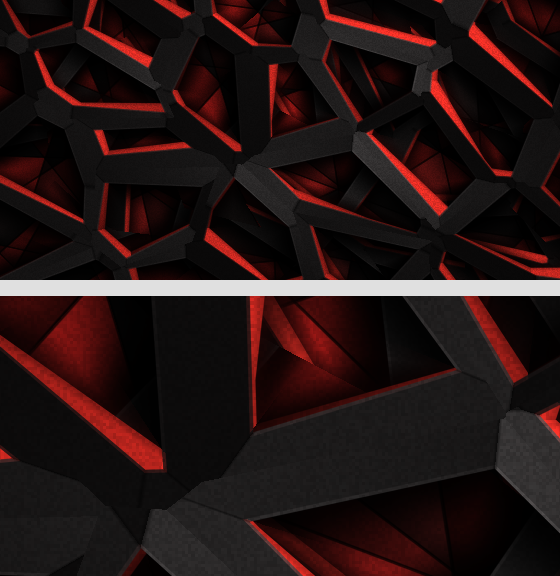
Top, the full canvas; bottom, a detail of the centre.
Give the GLSL for this background, as a WebGL 1 fragment shader.

```glsl
precision highp float;
uniform vec2 u_resolution;

const vec2 DIAGONAL = vec2(0.82, -0.5724);
const vec2 CELLS_PER_HEIGHT = vec2(2.5, 3.5);  // along and across the diagonal
const float JITTER = 0.94;
const float BEAM_HALF_WIDTH = 0.125;
const float BEAM_TAPER = 0.26;
const float WALL_WIDTH = 0.07;
const float RIM_WIDTH = 0.012;
const float LOWER_SCALE = 1.2;
const float LOWER_KEEP = 0.42;
const float RED_FACETS = 0.62;
const float GRAIN = 0.035;
const vec2 WALL_FACING = vec2(-0.2, -0.98);
const vec2 LIGHT_CENTER = vec2(1.2, 0.72);
const vec3 BEAM_DARK = vec3(0.03, 0.026, 0.026);
const vec3 BEAM_LIGHT = vec3(0.235, 0.225, 0.225);
const vec3 FACET_DARK = vec3(0.10, 0.08, 0.078);
const vec3 FACET_RED = vec3(0.60, 0.09, 0.08);
const vec3 WALL_DEEP = vec3(0.32, 0.05, 0.04);
const vec3 WALL_BRIGHT = vec3(1.0, 0.2, 0.16);

struct Frame {
  float gap;        // distance from the beam top, negative on it
  float seam;       // distance to the joint between two beams
  float tone;       // shade of the beam top
  float wallGap;    // distance from the side wall
  float wallLight;  // brightness of the side wall
  float shadowGap;  // distance that drives the cast shadow
  vec2 cell;
  vec2 local;
};

vec3 hash3(vec2 p) {
  vec3 q = fract(p.xyx * vec3(0.1031, 0.1030, 0.0973));
  q += dot(q, q.yxz + 33.33);
  return fract((q.xxy + q.yzz) * q.zyx);
}

vec2 sitePosition(vec2 id, float seed) {
  return id + 0.5 + JITTER * (hash3(id + seed).xy - 0.5);
}

// Beams along cell borders, each side with its own taper.
Frame traceFrame(vec2 p, float seed, float keep) {
  vec2 own = floor(p);
  vec2 toOwn = vec2(9.0);
  for (int i = 0; i < 9; i++) {
    vec2 id = floor(p) + vec2(mod(float(i), 3.0), floor(float(i) / 3.0 + 0.01)) - 1.0;
    vec2 toSite = sitePosition(id, seed) - p;
    if (dot(toSite, toSite) < dot(toOwn, toOwn)) { toOwn = toSite; own = id; }
  }
  Frame f = Frame(9.0, 9.0, 0.0, 9.0, 0.0, 9.0, own + seed, -toOwn);
  for (int y = -2; y <= 2; y++) {
    for (int x = -2; x <= 2; x++) {
      vec2 id = own + vec2(float(x), float(y));
      vec3 shared = hash3(own + id + seed);
      if ((x == 0 && y == 0) || shared.y > keep) continue;
      vec2 toSite = sitePosition(id, seed) - p;
      vec2 normal = normalize(toSite - toOwn);
      vec2 toMiddle = 0.5 * (toSite + toOwn);
      float along = dot(toMiddle, vec2(-normal.y, normal.x));
      vec3 r = hash3(own + 13.7 * id + seed);

      float width = BEAM_HALF_WIDTH * (0.55 + 0.8 * shared.z) + BEAM_TAPER * (r.y - 0.5) * along;
      float gap = dot(toMiddle, normal) - clamp(width, 0.03, 0.24);
      float facing = smoothstep(0.0, 0.75, dot(normal, WALL_FACING));
      float wall = facing * max(0.012, WALL_WIDTH * (0.35 + r.z) + 0.32 * (r.x - 0.5) * along);
      if (gap < f.gap) {
        f.seam = f.gap - gap;
        f.gap = gap;
        f.tone = clamp(shared.x + 0.5 * (r.x - 0.5) * along, 0.0, 1.0);
      } else {
        f.seam = min(f.seam, gap - f.gap);
      }
      if (gap - wall < f.wallGap) {
        f.wallGap = gap - wall;
        f.wallLight = facing * clamp(0.3 + r.z + 1.2 * (r.y - 0.5) * along, 0.0, 1.0);
      }
      f.shadowGap = min(f.shadowGap, gap / (1.0 + 0.9 * max(0.0, -dot(normal, WALL_FACING))));
    }
  }
  return f;
}

// Overlapping plates cut by random lines through each cell.
vec3 facetColor(Frame f, float px) {
  float code = 0.0;
  float shade = 1.0;
  for (int i = 0; i < 4; i++) {
    vec3 r = hash3(f.cell * 3.0 + float(i) * 17.3);
    float angle = 0.785 * (float(i) + r.x);
    float side = dot(f.local, vec2(cos(angle), sin(angle))) + 0.25 * (r.y - 0.5);
    float above = smoothstep(-px, px, side);
    code = code * 2.0 + step(0.0, side);
    shade *= mix(1.0, 0.55 + 0.45 * smoothstep(0.0, 0.18, side), above);
    shade *= 0.25 + 0.75 * smoothstep(0.003, 0.007 + px, abs(side));
  }
  vec3 r = hash3(f.cell + code * 5.1);
  float redness = smoothstep(0.9 - RED_FACETS, 1.2 - RED_FACETS, r.x);
  return mix(FACET_DARK, FACET_RED, redness) * shade * (0.55 + 0.7 * r.y);
}

// Shadow, side wall and top of a frame laid over the colour below.
vec3 paintFrame(vec3 below, Frame f, float light, float px) {
  vec3 color = below * (0.05 + 0.95 * smoothstep(0.0, 0.23, f.shadowGap));
  color += FACET_RED * 0.22 * f.wallLight * light * exp(-14.0 * max(f.wallGap, 0.0));
  vec3 wall = mix(WALL_DEEP, WALL_BRIGHT, f.wallLight) * mix(0.7, 1.0, light);
  wall *= (0.75 + 0.25 * smoothstep(0.0, 0.04, -f.wallGap)) * smoothstep(0.0, 0.3, f.wallLight);
  color = mix(wall, color, smoothstep(-px, px, f.wallGap));
  vec3 top = mix(BEAM_DARK, BEAM_LIGHT, light * (0.08 + 0.92 * f.tone * f.tone));
  top *= 0.6 + 0.4 * smoothstep(0.0, 0.01 + px, f.seam);
  float rim = smoothstep(-RIM_WIDTH - px, -RIM_WIDTH + px, f.gap);
  top = mix(top, top * 1.45 + 0.5 * WALL_DEEP * f.wallLight, rim);
  return mix(top, color, smoothstep(-px, px, f.gap));
}

void main() {
  vec2 uv = gl_FragCoord.xy / u_resolution.y;
  vec2 p = CELLS_PER_HEIGHT * vec2(dot(uv, DIAGONAL), dot(uv, vec2(-DIAGONAL.y, DIAGONAL.x)));
  float px = 0.6 * CELLS_PER_HEIGHT.y / u_resolution.y;
  vec2 fromLight = (uv - LIGHT_CENTER) * vec2(0.9, 1.3);
  float light = 0.2 + 0.8 * exp(-1.5 * dot(fromLight, fromLight));
  Frame upper = traceFrame(p, 11.0, 1.0);
  Frame lower = traceFrame(p * LOWER_SCALE + 0.4, 47.0, LOWER_KEEP);
  vec3 color = facetColor(upper, px) * (0.2 + 0.8 * light);
  color = paintFrame(color, lower, 0.6 * light, px * LOWER_SCALE);
  color = paintFrame(color, upper, light, px);
  color *= 1.0 + 6.0 * GRAIN * (hash3(floor(uv * 256.0)).x - 0.5);
  gl_FragColor = vec4(color, 1.0);
}
```
